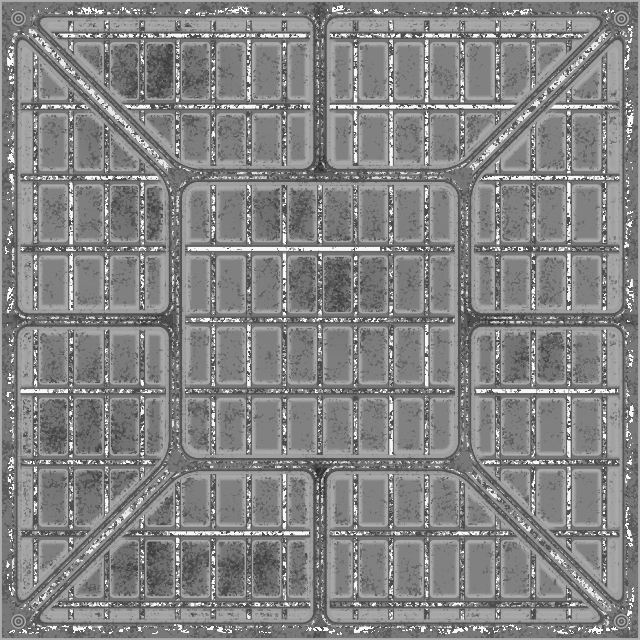
This texture is drawn by a Shadertoy shader. Its source:

```glsl
// A worn grey metal floor plate: a central panel and eight mitred outer panels,
// each a grid of tiles split by chipped bars. Panels are rounded distance
// fields; grime and chipping come from cellular noise and layered sines.

const vec2 GRID = vec2(18, 9);
const vec2 TILE_HALF = vec2(.0222, .0440);
const float CENTRE_HALF = .216, CENTRE_ROUND = .026;
const float OUTER_MIN = .236, OUTER_MAX = .473, OUTER_ROUND = .018;
const float SEAM_HALF = .010, MITRE_HALF = .016;
const float BAR_HALF = .0042, POST_HALF = .0036, BOLT_POS = .471;
const float DARK = .30, BASE = .495, LIGHT = .63, PALE = .71, WHITE = .97;

// Polished bars: start column, end column, row, strength
const vec4 BARS[9] = vec4[9](
    vec4(-8, 8, 4, .15), vec4(-8, 0, 3, .17), vec4(0, 8, 3, .3),
    vec4(-6.6, -4.4, 2, .25), vec4(4.4, 8.3, 2, .28), vec4(-3.7, 1.7, 1, .45),
    vec4(-8.4, -7.5, -1, .4), vec4(4.4, 8.3, -1, .36), vec4(-4.3, -.3, -3, .3));
// Polished posts: column, low row, high row
const vec3 POSTS[12] = vec3[12](
    vec3(1, 2, 4), vec3(2, 2, 4), vec3(3, 2, 4), vec3(-2, 3, 4),
    vec3(-1, 0, 1), vec3(-2, -1, 0), vec3(3, -1, 0), vec3(2, -2, -1),
    vec3(-7, 0, 2), vec3(7, 0, 2), vec3(-1, -3, -2), vec3(7, -3, -1));
// Sooty areas: centre, radius
const vec3 SOOT[9] = vec3[9](
    vec3(-.25, .38, .09), vec3(-.32, .3, .05), vec3(-.28, .17, .06),
    vec3(-.36, -.19, .12), vec3(-.27, -.38, .1), vec3(-.1, -.39, .07),
    vec3(.33, -.06, .06), vec3(.03, .06, .09), vec3(-.06, .17, .06));

float hash(vec2 p) {
    vec3 h = fract(p.xyx * vec3(.1031, .1030, .0973));
    h += dot(h, h.yzx + 33.33);
    return fract((h.x + h.y) * h.z);
}

// Distance to the nearest seed, and that seed's random value
vec2 cellular(vec2 p) {
    vec2 best = vec2(9, 0);
    for (int k = 0; k < 9; k++) {
        vec2 c = floor(p) + vec2(k % 3, k / 3) - 1.0, h = c + 300.0;
        float d = length(c + vec2(hash(h), hash(h + 71.7)) - p);
        if (d < best.x) best = vec2(d, hash(h + 19.3));
    }
    return best;
}

// Layered sines, -1 to 1
float waves(vec2 p) {
    return (sin(p.x + 2.0 * sin(p.y * .7)) + sin(p.y * 1.7 + 1.6 * sin(p.x * 1.3))
          + sin(p.x * 2.9 - p.y * 2.3 + 1.0)) / 3.0;
}

float fill(float d) { float aa = .5 / iResolution.y; return 1.0 - smoothstep(-aa, aa, d); }
float line(float d, float w) { return fill(abs(d) - w); }

float roundBox(vec2 p, vec2 b, float r) {
    vec2 e = abs(p) - b + r;
    return length(max(e, 0.0)) + min(max(e.x, e.y), 0.0) - r;
}

float panels(vec2 a) {
    float hi = max(a.x, a.y), lo = min(a.x, a.y);
    vec4 e = vec4(OUTER_MIN - hi, hi - OUTER_MAX, SEAM_HALF - lo,
                  MITRE_HALF - (hi - lo) * .7071) + OUTER_ROUND;
    float outer = length(max(e, 0.0)) + min(max(max(e.x, e.y), max(e.z, e.w)), 0.0);
    return min(outer - OUTER_ROUND, roundBox(a, vec2(CENTRE_HALF), CENTRE_ROUND));
}

// Metal tone for random wear n; polish is the share left bare
float chipped(float n, float polish) {
    float c = mix(BASE, DARK, smoothstep(.6, .68, n));
    c = mix(PALE, c, smoothstep(polish + .06, polish + .2, n));
    return mix(WHITE, c, smoothstep(polish - .02, polish + .02, n));
}

void mainImage(out vec4 fragColor, in vec2 fragCoord) {
    vec2 q = fragCoord / iResolution.xy - .5, a = abs(q);
    float hi = max(a.x, a.y), lo = min(a.x, a.y), d = panels(a);

    // Wear fields
    vec2 blotch = cellular(q * 150.0);
    float speck = cellular(q * 350.0).y, broad = waves(q * 23.0), soot = 0.0;
    float grime = .35 * cellular(q * 34.0).x + .3 * blotch.x + .35 * speck;
    float wear = .55 * speck + .45 * blotch.y - .05 * broad;
    for (int i = 0; i < 9; i++) {
        vec2 s = (q - SOOT[i].xy) / SOOT[i].z;
        soot = max(soot, exp(-dot(s, s)));
    }

    // Frame with dark joints, chipped rims and border
    float joint = exp(-250.0 * dot(vec2(lo, hi - .23), vec2(lo, hi - .23)));
    float frame = mix(.47, .35, smoothstep(.4, .7, grime + .1 * broad)) - .1 * joint;
    frame -= .07 * fill(lo - SEAM_HALF) * step(.23, hi);
    frame = mix(frame, chipped(wear, .28 + .15 * broad), .8 * line(d - .0065, .0018));
    float border = line(hi - .483 - .006 * waves(q * 37.0), .004);
    frame = mix(frame, WHITE, border * step(wear, .28 + .35 * waves(q * 29.0)));

    // Mitre ridges
    float across = abs(a.x - a.y) * .7071, ends = max(.238 - hi, hi - .455);
    float shine = (q.y > 0.0 ? .5 : .3) + .2 * waves(vec2(hi * 48.0, q.x * 9.0));
    frame = mix(frame, mix(LIGHT, .5, grime), fill(max(across - .0085, ends)));
    frame = mix(frame, chipped(wear, shine), .85 * fill(max(across - .0042, ends)));
    frame = mix(frame, DARK, .8 * line(across - .0095, .0012) * fill(ends));

    // Tiles
    vec2 grid = q * GRID, id = floor(grid);
    float tile = max(roundBox((fract(grid) - .5) / GRID, TILE_HALF, .006), d + .008);
    float dirt = grime + .2 * soot + .06 * broad + .1 * (hash(id + 40.0) - .5);
    float face = BASE + .01 - .1 * smoothstep(.54, .72, dirt) - .07 * soot;
    face -= .08 * smoothstep(.74, .9, dirt);
    face += .17 * smoothstep(-.008, -.001, tile) * smoothstep(.75, .4, dirt);
    float plate = mix(.46, face, fill(tile));
    plate = mix(plate, .68, .85 * line(tile, .0013));
    float margin = max(smoothstep(-.017, -.01, d), smoothstep(.446, .452, hi));
    plate = mix(plate, .66, .8 * margin * step(.15, wear) * smoothstep(.85, .5, dirt));

    // Posts, then bars over them
    vec2 near = floor(grid + .5), off = (grid - near) / GRID;
    float post = .22 + .2 * hash(vec2(near.x, id.y) + 55.0), inset = fill(d + .005);
    for (int i = 0; i < 12; i++)
        if (near.x == POSTS[i].x && grid.y > POSTS[i].y && grid.y < POSTS[i].z) post = .55;
    plate = mix(plate, chipped(wear, post), line(off.x, POST_HALF) * inset);
    plate = mix(plate, DARK, .75 * inset * line(abs(off.x) - POST_HALF, .001));
    float bar = .3 + .16 * waves(vec2(grid.x * 1.5, near.y * 5.0));
    for (int i = 0; i < 9; i++)
        if (near.y == BARS[i].z && grid.x > BARS[i].x && grid.x < BARS[i].y) bar += BARS[i].w;
    plate = mix(plate, .46, .7 * inset * line(off.y, .0075));
    plate = mix(plate, chipped(wear, bar), line(off.y, BAR_HALF) * inset);
    plate = mix(plate, DARK, .8 * inset * line(abs(off.y) - BAR_HALF, .0012));

    // Panel lips, corner bolts, outer edge
    float col = mix(frame, plate, fill(d)), bolt = length(a - BOLT_POS);
    col = mix(col, DARK, .8 * line(d - .001, .0014));
    col = mix(col, LIGHT, .8 * line(d + .0035, .0012));
    col = mix(col, .5 + .17 * cos(bolt * 1200.0), fill(bolt - .0125));
    col = mix(col, .68, fill(.4972 - hi));
    fragColor = vec4(vec3(col), 1);
}
```
